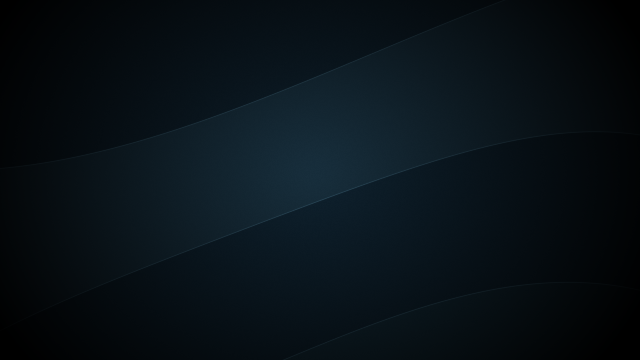
Write a Shadertoy shader that draws this background.

```glsl
// Dark teal sweeping bands with thin rim lines under a soft central glow.

const vec3 BAND_COLOR  = vec3(0.090, 0.178, 0.232);
const vec3 UPPER_COLOR = vec3(0.053, 0.118, 0.164);
const vec3 LOWER_COLOR = vec3(0.056, 0.128, 0.178);
const vec3 FOOT_COLOR  = vec3(0.072, 0.158, 0.205);
const vec3 RIM_COLOR   = vec3(0.090, 0.130, 0.145);
const vec2 GLOW_CENTER = vec2(0.49, 0.52);
const vec2 GLOW_SCALE  = vec2(1.90, 1.27);
const float RIM_WIDTH  = 0.0016;

// Quartic height curve: start + x * (k0 + k1 x + k2 x^2 + k3 x^3)
float sweep(float x, float start, vec4 k) {
    return start + x * (k.x + x * (k.y + x * (k.z + x * k.w)));
}

// Coverage of the region above an edge, softened over one pixel
float above(float offset, float pixel) {
    return smoothstep(-pixel, pixel, offset);
}

// Thin bright line centred on an edge
float rim(float offset, float pixel) {
    float width = max(RIM_WIDTH, 0.6 * pixel);
    return exp(-offset * offset / (width * width));
}

float hash(vec2 p) {
    vec3 q = fract(vec3(p.xyx) * 0.1031);
    q += dot(q, q.yzx + 33.33);
    return fract((q.x + q.y) * q.z);
}

// Radial light falling almost linearly to the sides
float centralGlow(vec2 uv) {
    float d = length((uv - GLOW_CENTER) * GLOW_SCALE);
    float soft = sqrt(d * d + 0.0025) - 0.05;
    return max(1.0 - 0.97 * soft, 0.0);
}

void mainImage(out vec4 fragColor, in vec2 fragCoord) {
    vec2 uv = fragCoord / iResolution.xy;
    float pixel = 1.0 / iResolution.y;

    // Signed heights over the three sweeping edges
    float upper  = uv.y - sweep(uv.x, 0.532, vec4(0.159, 1.002, -0.572, 0.0));
    float middle = uv.y - sweep(uv.x, 0.081, vec4(0.905, -0.824, 1.381, -0.918));
    float foot   = uv.y - sweep(uv.x - 0.443, 0.0, vec4(0.7405, -0.0545, -1.168, 0.0));

    // Layered fills from bottom to top
    vec3 color = mix(FOOT_COLOR, LOWER_COLOR, above(foot, pixel));
    color = mix(color, BAND_COLOR, above(middle, pixel));
    color = mix(color, UPPER_COLOR, above(upper, pixel));

    // Light and rim lines
    float glow = centralGlow(uv);
    float rims = rim(upper, pixel) + rim(middle, pixel) + rim(foot, pixel);
    color = color * glow + RIM_COLOR * rims * (0.06 + 0.75 * glow);

    // Fine grain that fades with the light
    float grain = hash(floor(uv * vec2(768.0, 432.0))) - 0.5;
    color += grain * 0.008 * glow;

    fragColor = vec4(max(color, 0.0), 1.0);
}
```
